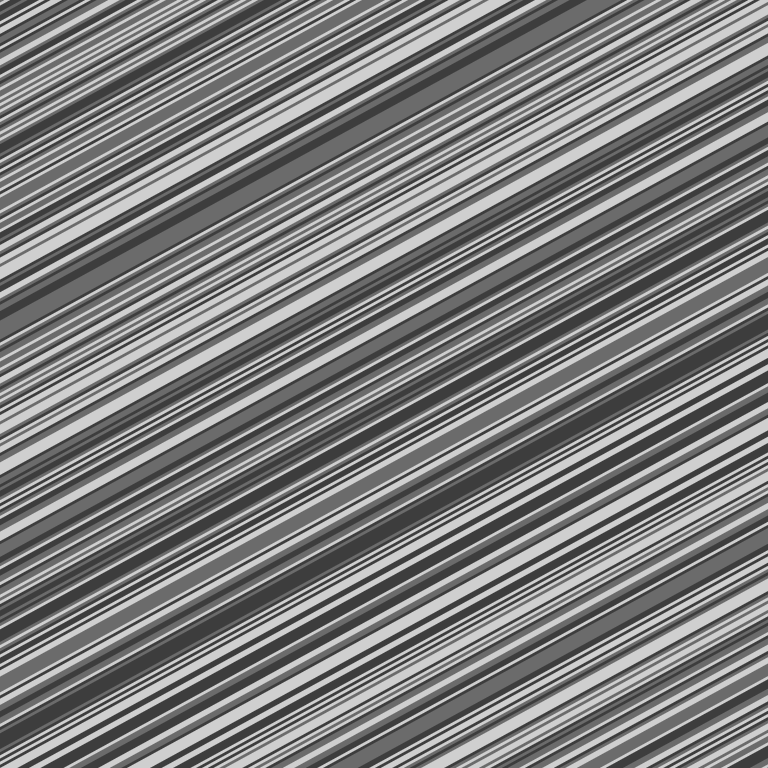
A Shadertoy shader for this pattern:

```glsl
#define STRIPE_ANGLE 0.5
#define STRIPE_WIDTH 0.0036
#define EDGE_PIXELS 1.0
#define SEED 17.0
#define DARK_SHARE 0.33
#define MID_SHARE 0.34
#define DARK_GREY vec3(0.24)
#define MID_GREY vec3(0.42)
#define LIGHT_GREY vec3(0.81)

float hash(float n) {
    return fract(sin((n + SEED) * 12.9898) * 43758.5453);
}

// One of three greys per strip; equal neighbours merge into wider bands
vec3 stripColor(float index) {
    float pick = hash(index);
    if (pick < DARK_SHARE) return DARK_GREY;
    return pick < DARK_SHARE + MID_SHARE ? MID_GREY : LIGHT_GREY;
}

void mainImage(out vec4 fragColor, in vec2 fragCoord) {
    vec2 uv = fragCoord / iResolution.y;

    // Position across the stripes, counted in strips
    vec2 across = vec2(-sin(STRIPE_ANGLE), cos(STRIPE_ANGLE));
    float position = dot(uv, across) / STRIPE_WIDTH;

    // Blend the two strips that meet at the nearest edge
    float edge = floor(position + 0.5);
    float blur = min(EDGE_PIXELS / (iResolution.y * STRIPE_WIDTH), 1.0);
    float blend = clamp((position - edge) / blur + 0.5, 0.0, 1.0);
    vec3 color = mix(stripColor(edge - 1.0), stripColor(edge), blend);

    fragColor = vec4(color, 1.0);
}
```
